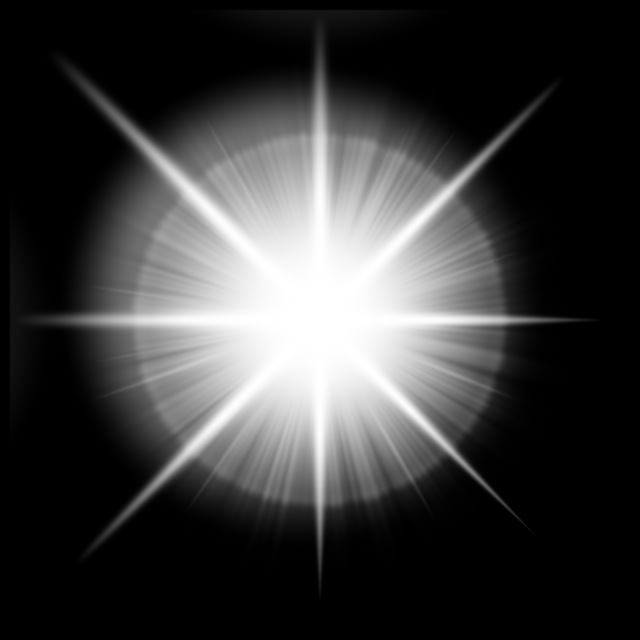
A three.js fragment shader for this background:

```glsl
// A white starburst with eight long spikes, fine rays and a soft offset halo on black.
varying vec2 vUv;

const float PI = 3.14159265;
const vec2 CENTER = vec2(0.5);
const vec2 BRIGHT_SIDE = vec2(-0.7071, 0.7071);

// Adds light without exceeding white.
float screen(float a, float b) {
  return 1.0 - (1.0 - a) * (1.0 - clamp(b, 0.0, 1.0));
}

float softDisc(vec2 p, vec2 center, float inner, float outer) {
  return 1.0 - smoothstep(inner, outer, length(p - center));
}

// A ray from the origin that narrows and fades toward its tip.
float ray(vec2 p, vec2 dir, float len, float width, float taper) {
  float t = dot(p, dir) / len;
  float across = dir.x * p.y - dir.y * p.x;
  float w = width * max(1.0 - taper * t, 0.06);
  float fade = clamp(1.7 * (1.0 - t), 0.0, 1.0);
  return exp(-across * across / (w * w)) * fade * smoothstep(-0.02, 0.02, t);
}

// Layered sines around the circle, gently twisted with the radius.
float streaks(float angle, float r) {
  float s = 0.34 * sin(19.0 * angle + 2.0 * sin(5.0 * angle + 0.7));
  s += 0.30 * sin(43.0 * angle + 2.4 * sin(7.0 * angle) + 3.0 * r);
  s += 0.24 * sin(79.0 * angle + 3.0 * sin(11.0 * angle + 1.3));
  s += 0.12 * sin(127.0 * angle + 2.0 * sin(13.0 * angle) - 5.0 * r);
  return s;
}

// Eight spikes: diagonals are longer, the bright side is longer and wider.
float spikes(vec2 p) {
  float light = 0.0;
  for (int i = 0; i < 8; i++) {
    float angle = float(i) * PI / 4.0;
    vec2 dir = vec2(cos(angle), sin(angle));
    float diagonal = mod(float(i), 2.0);
    float side = dot(dir, BRIGHT_SIDE);
    float len = mix(0.46 + 0.025 * side, 0.54 + 0.056 * side, diagonal);
    float taper = mix(1.0, 0.4, 0.5 + 0.5 * side);
    light = screen(light, 0.96 * ray(p, dir, len, 0.017, taper));
  }
  return light;
}

// Four thin rays, with angles in degrees.
float fineRays(vec2 p, vec4 angles, vec4 lengths) {
  float light = 0.0;
  for (int i = 0; i < 4; i++) {
    float angle = radians(angles[i]);
    vec2 dir = vec2(cos(angle), sin(angle));
    light = screen(light, 0.36 * ray(p, dir, lengths[i], 0.008, 0.75));
  }
  return light * smoothstep(0.12, 0.24, length(p));
}

// Broad glow, stronger toward the bright side.
float halo(vec2 uv, vec2 dir) {
  float glow = softDisc(uv, vec2(0.47, 0.525), 0.265, 0.382);
  return 0.27 * glow * (1.0 + 0.5 * dot(dir, BRIGHT_SIDE));
}

// Textured disc with a lighter rim.
float burstDisc(float r, float streak, float side) {
  float edge = 0.296 + 0.003 * streak;
  float mask = 1.0 - smoothstep(edge - 0.014, edge + 0.004, r);
  float rim = exp(-pow((r - 0.282) / 0.011, 2.0));
  float texture = 1.0 + 0.45 * streak * smoothstep(0.1, 0.23, r);
  return mask * (0.13 + 0.025 * side + 0.045 * rim) * texture;
}

void main() {
  vec2 p = vUv - CENTER;
  float r = length(p);
  vec2 dir = p / max(r, 0.0001);
  float side = dot(dir, BRIGHT_SIDE);
  float streak = streaks(atan(p.y, p.x + 0.000001), r);

  // Halo, disc and hot core
  float light = halo(vUv, dir);
  light = screen(light, burstDisc(r, streak, side));
  float reach = 0.225 + 0.005 * side + 0.018 * streak * smoothstep(0.08, 0.22, r);
  light = screen(light, exp(-pow(r / reach, 3.4)));

  // Rays
  light = screen(light, fineRays(p, vec4(18.9, 33.3, 54.3, 65.1), vec4(0.33, 0.32, 0.37, 0.34)));
  light = screen(light, fineRays(p, vec4(67.8, 119.6, 171.7, 190.5), vec4(0.32, 0.37, 0.37, 0.36)));
  light = screen(light, fineRays(p, vec4(199.4, 235.1, 299.9, 338.0), vec4(0.38, 0.37, 0.36, 0.33)));
  light = screen(light, spikes(p));

  // Faint arcs at the top and left
  light = screen(light, 0.09 * softDisc(vUv, vec2(0.5, 1.27), 0.27, 0.36));
  light = screen(light, 0.08 * softDisc(vUv, vec2(-0.27, 0.5), 0.27, 0.36));

  // Dark frame
  vec2 border = 0.5 - abs(p);
  light *= smoothstep(0.014, 0.017, min(border.x, border.y));

  gl_FragColor = vec4(vec3(light), 1.0);
}
```
